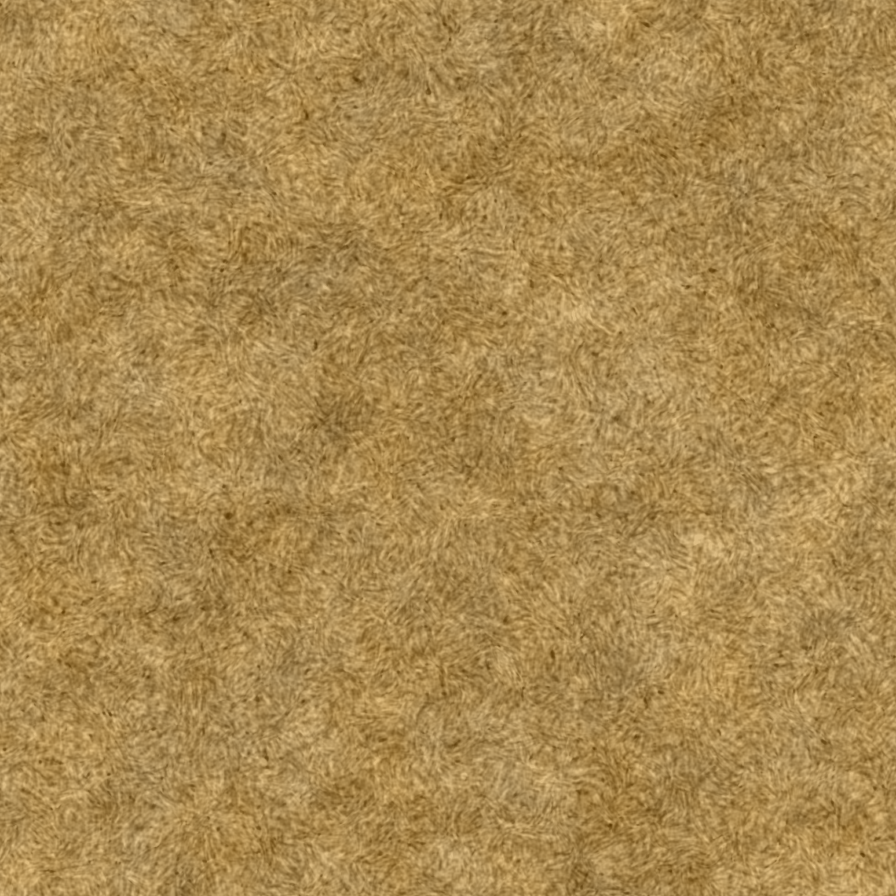
Reproduce this texture procedurally as a Shadertoy shader.

```glsl
float hash(vec2 cell) {
    uvec2 q = uvec2(ivec2(cell)) * uvec2(1597334673u, 3812015801u);
    uint h = (q.x ^ q.y) * 1597334673u;
    h = (h ^ (h >> 15)) * 2246822519u;
    h ^= h >> 13;
    return float(h >> 8) / 16777216.0;
}

float slope(vec2 cell, vec2 offset) {
    float angle = 6.2832 * hash(cell);
    return dot(vec2(cos(angle), sin(angle)), offset);
}

float gradientNoise(vec2 p) {
    vec2 i = floor(p), f = p - i;
    vec2 u = f * f * f * (f * (f * 6.0 - 15.0) + 10.0);
    vec2 e = vec2(1.0, 0.0);
    return mix(mix(slope(i, f), slope(i + e, f - e), u.x),
               mix(slope(i + e.yx, f - e.yx), slope(i + 1.0, f - 1.0), u.x), u.y);
}

float fbm(vec2 p) {
    float sum = 0.0, amplitude = 1.0;
    for (int i = 0; i < 4; i++) {
        sum += amplitude * gradientNoise(p);
        p = mat2(0.8, 0.6, -0.6, 0.8) * p * 2.03 + 17.3;
        amplitude *= 0.55;
    }
    return sum;
}

// Overlapping tufts, each combed its own way: x = strands, y = tuft lightness
vec2 tufts(vec2 p, float density, float seed) {
    vec2 home = floor(p * density);
    float strands = 0.0, light = 0.0, total = 0.0, power = 0.0;
    for (int y = -1; y <= 1; y++)
    for (int x = -1; x <= 1; x++) {
        vec2 id = home + vec2(x, y);
        vec2 key = id + seed;
        vec2 centre = (id + vec2(hash(key + 131.0), hash(key + 257.0))) / density;
        vec2 d = p - centre;
        float weight = exp(-9.0 * dot(d, d) * density * density);

        // Neighbouring tufts share a loose direction
        float angle = 5.0 * gradientNoise(centre * 6.0 + seed) + 2.6 * hash(key + 389.0) - 1.8;
        float c = cos(angle), s = sin(angle);
        vec2 along = mat2(c, -s, s, c) * d;
        along.y += (hash(key + 521.0) - 0.5) * 14.0 * along.x * along.x;
        vec2 q = along * vec2(80.0, 185.0) + key * 7.31;
        float strand = gradientNoise(q) + 0.5 * gradientNoise(q * vec2(1.6, 1.5) + 43.7);

        strands += weight * strand;
        light += weight * (hash(key + 673.0) - 0.5);
        total += weight;
        power += weight * weight;
    }
    return vec2(strands / sqrt(power), light / total);
}

void mainImage(out vec4 fragColor, in vec2 fragCoord) {
    vec2 p = fragCoord / iResolution.y;
    vec2 warped = p + 0.008 * vec2(gradientNoise(p * 23.0), gradientNoise(p * 23.0 + 61.0));

    // Fine strands in two sizes of tuft
    vec2 coarse = tufts(warped, 27.0, 11.0);
    vec2 fine = tufts(warped, 52.0, 83.0);
    float tone = 0.15 * coarse.x + 0.16 * fine.x + 0.06 * coarse.y + 0.05 * fine.y;

    // Broad worn patches, drawn out along a rising diagonal
    vec2 diagonal = mat2(0.86, -0.5, 0.5, 0.86) * p;
    tone += 0.07 * fbm(diagonal * vec2(4.0, 7.0) + 5.0);
    tone += 0.065 * fbm(warped * vec2(20.0, 27.0) + 29.0);

    // Dry grain and small shadowed gaps
    tone += 0.1 * gradientNoise(p * 245.0);
    float gaps = smoothstep(0.28, 0.55, gradientNoise(warped * 95.0 + 97.0));
    tone -= 0.13 * gaps * smoothstep(0.08, -0.08, tone);
    tone = clamp(tone, -0.32, 0.2);

    // Straw colour drifting between ochre and pale olive
    float warmth = fbm(p * 8.0 + 151.0) + 0.4 * gradientNoise(p * 31.0);
    vec3 straw = vec3(0.67, 0.542, 0.32) + tone * vec3(1.0, 1.0, 0.96);
    straw += warmth * vec3(0.02, 0.0, -0.032);
    fragColor = vec4(clamp(straw, 0.0, 1.0), 1.0);
}
```
